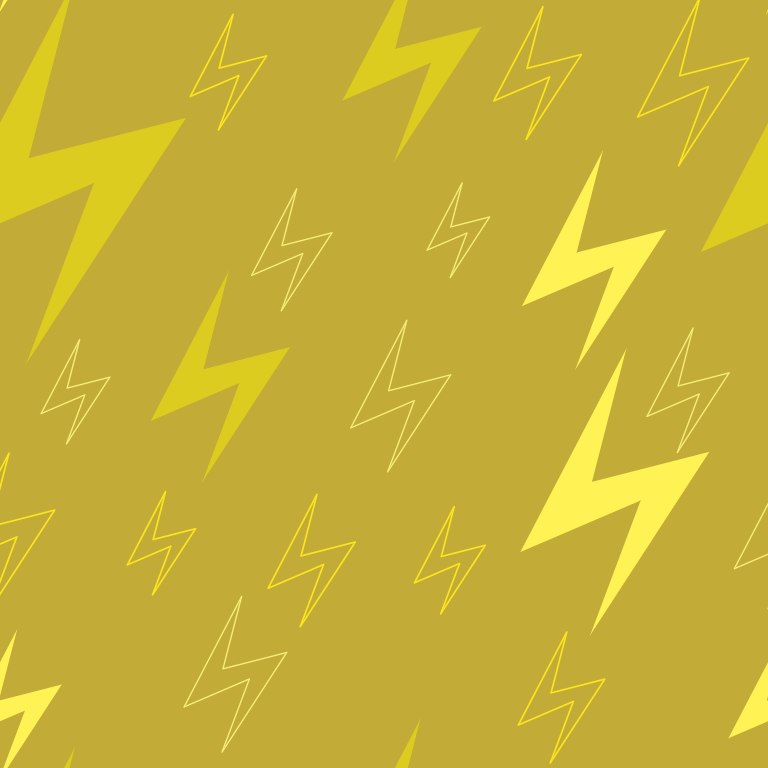
This pattern is drawn by a WebGL 2 fragment shader. Its source:

```glsl
#version 300 es
precision highp float;

uniform vec2 u_resolution;
out vec4 fragColor;

// Colours
const vec3 OCHRE = vec3(0.76, 0.67, 0.21);
const vec3 DEEP_YELLOW = vec3(0.86, 0.80, 0.12);
const vec3 BRIGHT_YELLOW = vec3(1.00, 0.95, 0.33);
const vec3 LINE_YELLOW = vec3(0.98, 0.90, 0.12);
const vec3 LINE_PALE = vec3(0.97, 0.93, 0.48);

// Solid bolts: heights, brightness flags and lattice placement
const int SOLID_COUNT = 6;
const float SOLID_HEIGHT[SOLID_COUNT] = float[](0.50, 0.373, 0.275, 0.275, 0.20, 0.285);
const float SOLID_BRIGHT[SOLID_COUNT] = float[](0.0, 1.0, 0.0, 0.0, 1.0, 1.0);
const vec2 LATTICE_START = vec2(0.06, 0.77);
const vec2 LATTICE_STEP = vec2(0.74, 0.58);
const float SOLID_JITTER = 0.02;

// Outlined bolts: grid, heights and line widths
const float CELL = 0.2;
const float CELL_JITTER = 0.30;
const float MIN_HEIGHT = 0.11;
const float MAX_HEIGHT = 0.23;
const float FIT = 1.9;
const float HALF_LINE_YELLOW = 0.0011;
const float HALF_LINE_PALE = 0.0009;

// Bolt corners for unit height, centred on the origin
const int CORNERS = 6;
const vec2 BOLT[CORNERS] = vec2[](
    vec2(0.06, 0.50), vec2(-0.06, 0.035), vec2(0.35, 0.14),
    vec2(-0.066, -0.50), vec2(0.11, -0.03), vec2(-0.31, -0.21));

float hash(vec2 p) {
    return fract(sin(dot(p, vec2(127.1, 311.7))) * 43758.5453);
}

vec2 hash2(vec2 p) {
    return vec2(hash(p), hash(p + 17.3));
}

// Signed distance to a bolt of the given height
float boltDistance(vec2 p, float height) {
    p /= height;
    float nearest = 1e6;
    float side = 1.0;
    for (int i = 0; i < CORNERS; i++) {
        vec2 a = BOLT[i];
        vec2 b = BOLT[(i + 1) % CORNERS];
        vec2 edge = b - a;
        vec2 w = p - a;
        vec2 gap = w - edge * clamp(dot(w, edge) / dot(edge, edge), 0.0, 1.0);
        nearest = min(nearest, dot(gap, gap));
        bvec3 crossing = bvec3(p.y >= a.y, p.y < b.y, edge.x * w.y > edge.y * w.x);
        if (all(crossing) || all(not(crossing))) side = -side;
    }
    return side * sqrt(nearest) * height;
}

// Distance to solid bolt i, wrapped around the unit tile
float solidDistance(vec2 p, int i) {
    float n = float(i);
    vec2 jitter = (hash2(vec2(n, 5.0)) - 0.5) * SOLID_JITTER;
    vec2 q = p - LATTICE_START - n * LATTICE_STEP - jitter;
    return boltDistance(q - floor(q + 0.5), SOLID_HEIGHT[i]);
}

// Free space around a point, up to the closest solid bolt
float clearance(vec2 p) {
    float space = 1.0;
    for (int i = 0; i < SOLID_COUNT; i++) space = min(space, solidDistance(p, i));
    return space;
}

float coverage(float d, float pixel) {
    return clamp(0.5 - d / pixel, 0.0, 1.0);
}

vec3 drawSolids(vec3 color, vec2 p, float pixel) {
    for (int i = 0; i < SOLID_COUNT; i++) {
        vec3 fill = mix(DEEP_YELLOW, BRIGHT_YELLOW, SOLID_BRIGHT[i]);
        color = mix(color, fill, coverage(solidDistance(p, i), pixel));
    }
    return color;
}

// Staggered, jittered grid; each outline shrinks to fit or is left out
vec3 drawOutlines(vec3 color, vec2 p, float pixel) {
    float baseRow = floor(p.y / CELL);
    for (int j = -1; j <= 1; j++) {
        float row = baseRow + float(j);
        float shift = 0.5 * mod(row, 2.0);
        float baseColumn = floor(p.x / CELL - shift);
        for (int i = -1; i <= 1; i++) {
            vec2 id = vec2(baseColumn + float(i), row);
            vec2 jitter = (hash2(id + 3.7) - 0.5) * CELL_JITTER;
            vec2 center = (id + vec2(shift, 0.0) + 0.5 + jitter) * CELL;
            if (distance(p, center) > 0.55 * MAX_HEIGHT) continue;
            float height = mix(MIN_HEIGHT, MAX_HEIGHT, hash(id + 41.9));
            height = min(height, FIT * clearance(center));
            if (height < MIN_HEIGHT) continue;
            float pale = step(0.5, hash(id + 73.1));
            float halfLine = mix(HALF_LINE_YELLOW, HALF_LINE_PALE, pale);
            float d = abs(boltDistance(p - center, height)) - halfLine;
            color = mix(color, mix(LINE_YELLOW, LINE_PALE, pale), coverage(d, pixel));
        }
    }
    return color;
}

void main() {
    float pixel = 1.0 / min(u_resolution.x, u_resolution.y);
    vec2 p = gl_FragCoord.xy * pixel;
    vec3 color = drawOutlines(OCHRE, p, pixel);
    fragColor = vec4(drawSolids(color, p, pixel), 1.0);
}
```
